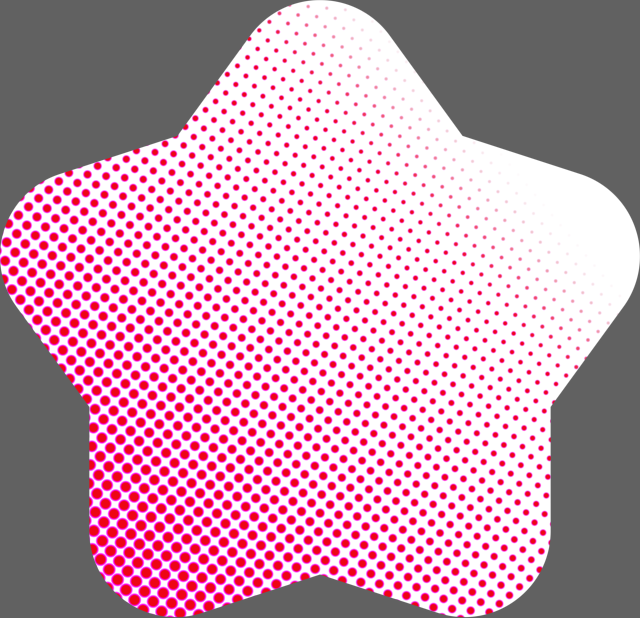
This pattern is drawn by a WebGL 2 fragment shader. Its source:

```glsl
#version 300 es
precision highp float;
// A white five-armed star with round tips on grey, filled with a tilted halftone.
// The star is a folded distance function; the dots sit on a rotated square grid,
// growing toward the lower left and fading out toward the upper right.
uniform vec2 u_resolution;
out vec4 fragColor;

const float PI = 3.14159265;

// Signed distance to the star: each arm is a wedge tangent to its tip circle.
float starDistance(vec2 p) {
    float sector = 2.0 * PI / 5.0;
    float angle = mod(atan(p.x, p.y) + 0.5 * sector, sector) - 0.5 * sector;
    vec2 folded = length(p) * vec2(sin(abs(angle)), cos(angle));
    vec2 fromTip = folded - vec2(0.0, 0.3841);
    vec2 normal = vec2(cos(PI / 5.0), sin(PI / 5.0));
    vec2 tangent = vec2(-normal.y, normal.x);
    float edge = dot(fromTip, tangent) > 0.0 ? length(fromTip) : dot(fromTip, normal);
    return edge - 0.1346;
}

// Soft disc coverage, one at the centre.
float disc(float dist, float radius, float blur) {
    return 1.0 - smoothstep(radius - blur, radius + blur, dist);
}

vec3 halftone(vec2 p, float pixel) {
    // Nearest dot on the tilted grid
    float spacing = 0.02061;
    float tilt = radians(40.0);
    mat2 turn = mat2(cos(tilt), sin(tilt), -sin(tilt), cos(tilt));
    vec2 origin = vec2(-0.1248, -0.0740);
    vec2 cell = round((p - origin) * turn / spacing);
    vec2 dotCenter = origin + turn * cell * spacing;
    float dist = length(p - dotCenter);

    // Tone rises from the upper right to the lower left
    float tone = 0.413 - dot(dotCenter, vec2(0.860, 0.757));
    float radius = 0.0017 + 0.0061 * max(tone, 0.0);
    float blur = max(0.0016, 0.8 * pixel);
    float fade = smoothstep(-0.03, 0.19, tone);

    // Green is absorbed farther out than blue, leaving a magenta rim
    float green = disc(dist, radius + 0.0004 + 0.0016 * max(tone, 0.0), blur);
    float blue = disc(dist, radius, blur);
    float red = 0.07 * blue * smoothstep(-0.03, 0.06, tone);
    return 1.0 - vec3(red, 0.98 * green * fade, 0.92 * blue * fade);
}

void main() {
    float pixel = 1.0 / u_resolution.x;
    vec2 p = (gl_FragCoord.xy - 0.5 * u_resolution) * pixel;

    // Star cut out of the grey ground
    float d = starDistance(p - vec2(0.0, -0.036));
    float inside = 1.0 - smoothstep(-0.75 * pixel, 0.75 * pixel, d);
    fragColor = vec4(mix(vec3(0.38), halftone(p, pixel), inside), 1.0);
}
```
